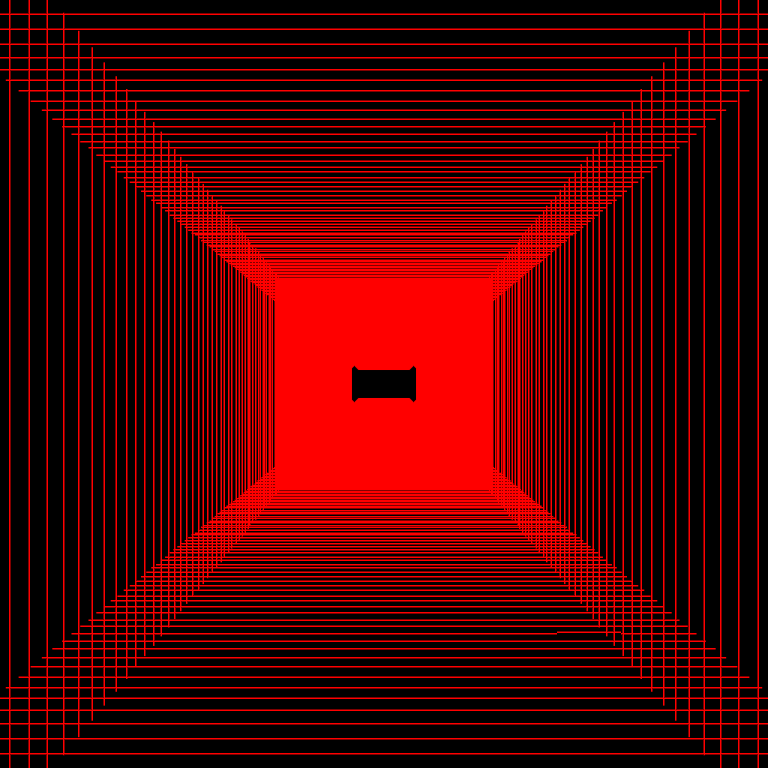
This background is drawn by a Shadertoy shader. Its source:

```glsl
// A red wire tunnel on black: two families of lines crowd toward the centre
// in perspective (evenly spaced in 1/distance) until they merge into a solid
// core, which holds a small dark opening.

const float GRID = 512.0; // line positions and widths sit on this lattice

// Smooth coverage of the region where the signed distance is negative.
float fill(float dist, float px) {
    return clamp(0.5 - dist / px, 0.0, 1.0);
}

float box(vec2 p, vec2 halfSize) {
    vec2 q = abs(p) - halfSize;
    return max(q.x, q.y);
}

// One family: line n lies at 1 / (first + n * rate) from the centre, and its
// half length is a linear function of that distance.
float tunnelLines(float across, float along, float first, float rate,
                  vec2 reach, float px) {
    float d = max(abs(across), 0.01);
    float nearest = floor((1.0 / d - first) / rate);
    float ink = 0.0;
    for (int i = 0; i < 2; i++) {
        float n = max(nearest + float(i), 0.0);
        float lineAt = 1.0 / (first + n * rate);
        float snapped = (floor(lineAt * GRID) + 0.5) / GRID;
        float halfLength = reach.x * lineAt + reach.y;
        float band = fill(abs(d - snapped) - 0.5 / GRID, px);
        ink = max(ink, band * fill(abs(along) - halfLength, px));
    }
    return ink;
}

void mainImage(out vec4 fragColor, in vec2 fragCoord) {
    vec2 p = fragCoord / iResolution.xy - 0.5;
    float px = 1.0 / min(iResolution.x, iResolution.y);

    // A short raised step in one floor line
    vec2 floorPoint = p;
    if (box(p - vec2(0.267, -0.3245), vec2(0.042, 0.0035)) < 0.0)
        floorPoint.y -= 1.0 / GRID;

    // Walls, then ceiling and floor
    float walls = tunnelLines(p.x, p.y, 2.0536, 0.11558,
                              vec2(1.229, -0.0286), px);
    float floors = tunnelLines(floorPoint.y, p.x, 2.0757, 0.0910,
                               vec2(1.22, 0.0104), px);
    float ink = max(walls, floors);

    // Solid core
    ink = max(ink, fill(box(p, vec2(0.1396, 0.1387)), px));

    // Dark opening with nicked corners
    vec2 corner = abs(abs(p) - vec2(0.0385, 0.0185));
    float nick = max((corner.x + corner.y - 0.005) * 0.707,
                     abs(p.x) - 0.0417);
    float opening = min(box(p, vec2(0.0417, 0.0182)), nick);
    ink *= 1.0 - fill(opening, px);

    fragColor = vec4(mix(vec3(0.0), vec3(1.0, 0.0, 0.0), ink), 1.0);
}
```
